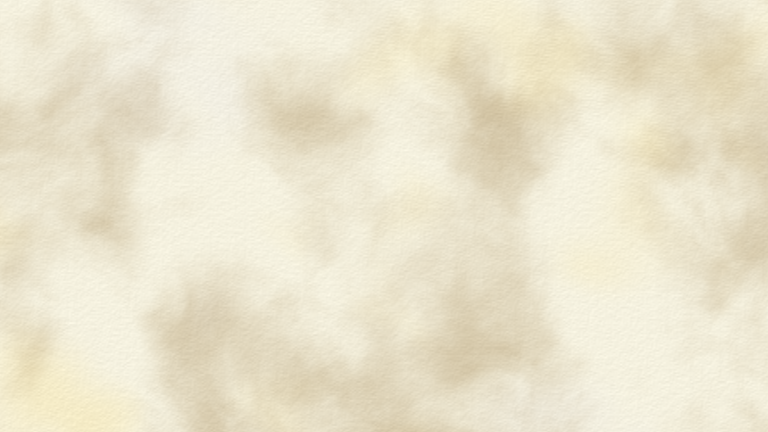
A Shadertoy shader for this texture:

```glsl
// Aged cream paper with soft, cloudy tea stains and a fine fibrous grain.

const vec3 CREAM = vec3(0.960, 0.946, 0.876);
const vec3 UMBER = vec3(0.822, 0.765, 0.640);
const vec3 YELLOW_WASH = vec3(1.000, 0.975, 0.885);
const vec3 GREY_WASH   = vec3(0.990, 0.992, 1.015);

float hash(vec2 cell) {
    return fract(sin(dot(cell, vec2(127.1, 311.7))) * 43758.5453);
}

float valueNoise(vec2 p) {
    vec2 cell = floor(p);
    vec2 f = fract(p);
    vec2 w = f * f * (3.0 - 2.0 * f);
    float low  = mix(hash(cell), hash(cell + vec2(1.0, 0.0)), w.x);
    float high = mix(hash(cell + vec2(0.0, 1.0)), hash(cell + vec2(1.0)), w.x);
    return mix(low, high, w.y);
}

// Layered noise, turned at each octave to hide the lattice
float cloudNoise(vec2 p, int octaves) {
    const mat2 TURN = mat2(0.8, 0.6, -0.6, 0.8);
    float sum = 0.0;
    float total = 0.0;
    float amplitude = 0.5;
    for (int i = 0; i < octaves; i++) {
        sum += amplitude * valueNoise(p);
        total += amplitude;
        p = TURN * p * 2.03 + 17.3;
        amplitude *= 0.5;
    }
    return sum / total;
}

// Bends the domain so the blotches spread like water
vec2 bleed(vec2 p, float amount) {
    vec2 drift = vec2(cloudNoise(p + 5.2, 2), cloudNoise(p + 31.7, 2));
    return p + amount * (drift - 0.5);
}

// Height of the pressed fibres, slightly longer than tall
float fibreHeight(vec2 p) {
    float coarse = valueNoise(p * vec2(95.0, 140.0));
    float fine = valueNoise(p * vec2(190.0, 250.0) + 40.0);
    return 0.45 * coarse + 0.55 * fine;
}

// Relief of the fibres under light from the upper left
float fibreRelief(vec2 p, float reach) {
    vec2 toLight = reach * vec2(-0.5, 0.85);
    return fibreHeight(p) - fibreHeight(p + toLight);
}

vec3 stainedPaper(vec2 p) {
    float depth = cloudNoise(bleed(p * 4.3 + 8.0, 0.6), 5);
    float stain = smoothstep(0.34, 0.93, depth);
    vec3 paper = mix(CREAM, UMBER, stain);

    // Broad patches of warm yellow and cool grey
    float hue = cloudNoise(bleed(p * 2.3 + 63.0, 0.5), 3);
    float yellow = smoothstep(0.58, 0.86, hue);
    float grey = smoothstep(0.46, 0.22, hue);
    paper *= mix(vec3(1.0), YELLOW_WASH, yellow);
    return paper * mix(vec3(1.0), GREY_WASH, grey);
}

void mainImage(out vec4 fragColor, in vec2 fragCoord) {
    vec2 p = fragCoord / iResolution.y;
    vec3 color = stainedPaper(p);
    color += 0.044 * fibreRelief(p, 0.0045);
    color += 0.016 * (fibreHeight(p + 3.0) - 0.5);
    fragColor = vec4(clamp(color, 0.0, 1.0), 1.0);
}
```
